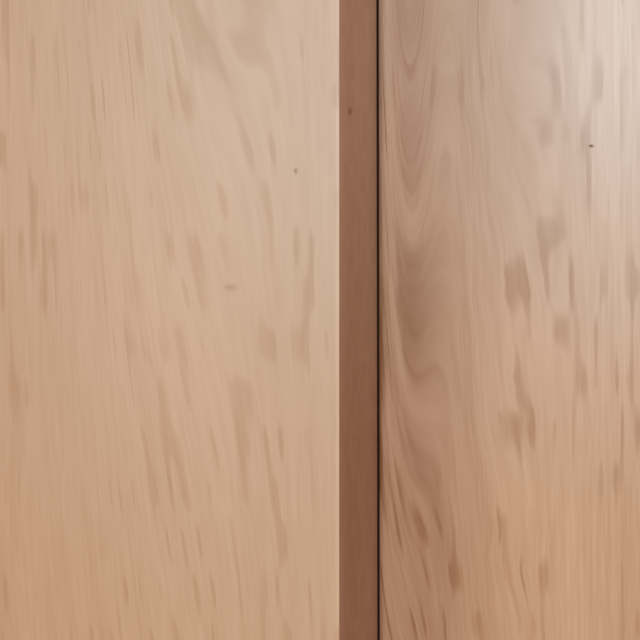
Reproduce this texture procedurally as a Shadertoy shader.

```glsl
// Two pale oak panels separated by a shaded brown edge and a thin dark gap.
#define EDGE_X 0.530
#define GAP_X 0.5915
#define GAP_HALF 0.0016
#define LEFT_GRAIN 0.050
#define RIGHT_GRAIN 0.085
#define PORE_DEPTH 0.085
#define FIBRE_DENSITY 210.0
#define STAIN_DEPTH 0.17

float hash(vec2 p) {
    vec3 q = fract(vec3(p.xyx) * 0.1031);
    q += dot(q, q.yzx + 33.33);
    return fract((q.x + q.y) * q.z);
}

float noise(vec2 p) {
    vec2 i = floor(p), f = fract(p);
    f = f * f * (3.0 - 2.0 * f);
    return mix(mix(hash(i), hash(i + vec2(1, 0)), f.x),
               mix(hash(i + vec2(0, 1)), hash(i + vec2(1, 1)), f.x), f.y);
}

float fbm(vec2 p) {
    float sum = 0.0, amp = 0.5;
    for (int i = 0; i < 4; i++) {
        sum += amp * noise(p);
        p = p * 2.03 + 17.3;
        amp *= 0.5;
    }
    return sum / 0.9375;
}

float bell(float x, float centre, float width) {
    float d = (x - centre) / width;
    return exp(-d * d);
}

// Signed brightness of long fibres, centred on zero
float fibres(vec2 p) {
    float broad = fbm(p * vec2(32.0, 2.6)) - 0.5;
    float fine = noise(p * vec2(FIBRE_DENSITY, 9.0)) - 0.5;
    float hair = noise(p * vec2(FIBRE_DENSITY * 1.9, 24.0) + 51.0) - 0.5;
    return 0.65 * broad + 0.38 * fine + 0.30 * hair;
}

// Short dark dashes gathered in patches
float pores(vec2 p) {
    float dash = smoothstep(0.60, 0.92, noise(p * vec2(125.0, 13.0) + 7.0));
    return dash * smoothstep(0.32, 0.68, fbm(p * vec2(13.0, 3.0) + 29.0));
}

float speck(vec2 p, vec2 centre, vec2 size) {
    vec2 d = (p - centre) / size;
    return exp(-dot(d, d));
}

vec3 leftPanel(vec2 p) {
    vec3 low = mix(vec3(0.755, 0.600, 0.475), vec3(0.775, 0.635, 0.515), p.x / EDGE_X);
    vec3 high = mix(vec3(0.775, 0.645, 0.535), vec3(0.810, 0.715, 0.635), p.x / EDGE_X);
    vec3 col = mix(low, high, smoothstep(-0.05, 1.0, p.y));
    col += 0.025 * bell(p.x, 0.30, 0.18) * bell(p.y, 0.55, 0.4);

    // Slanted grain, straightening toward both sides
    vec2 g = p;
    g.x += 0.16 * p.y * bell(p.x, 0.26, 0.17);
    g.x += 0.012 * (fbm(p * vec2(5.0, 4.0)) - 0.5);
    col += LEFT_GRAIN * fibres(g) * vec3(0.9, 1.0, 1.05);
    col -= PORE_DEPTH * 0.55 * pores(g) * vec3(0.8, 1.0, 1.05);

    col -= 0.16 * speck(p, vec2(0.462, 0.733), vec2(0.0025, 0.004));
    col -= 0.07 * speck(p, vec2(0.360, 0.551), vec2(0.009, 0.005));
    return col + 0.035 * bell(p.x, EDGE_X - 0.002, 0.003);
}

vec3 rightPanel(vec2 p) {
    float across = smoothstep(GAP_X, 1.0, p.x);
    vec3 low = mix(vec3(0.665, 0.500, 0.390), vec3(0.765, 0.605, 0.480), smoothstep(0.0, 0.6, across));
    vec3 high = mix(vec3(0.705, 0.575, 0.485), vec3(0.830, 0.760, 0.710), across);
    vec3 col = mix(low, high, smoothstep(0.05, 1.0, p.y));
    col += 0.045 * speck(p, vec2(0.97, 0.93), vec2(0.14, 0.22));
    col += 0.020 * bell(p.x, 0.80, 0.12) * bell(p.y, 0.5, 0.35);

    // Wavy heart grain in the middle, upright grain at the right
    vec2 g = p;
    float heart = bell(p.x, 0.77, 0.085);
    g.x += heart * (0.10 * p.y + 0.030 * (fbm(p * vec2(9.0, 8.0)) - 0.5));
    g.x += 0.22 * p.y * bell(p.x, 0.63, 0.055);
    g += vec2(3.7, 1.9);
    col += RIGHT_GRAIN * fibres(g) * vec3(0.9, 1.0, 1.0);
    col -= PORE_DEPTH * pores(g) * vec3(0.9, 1.0, 1.0);

    // Dark streaked stain beside the gap
    float reach = smoothstep(0.15, 0.0, p.x - GAP_X);
    float height = 0.25 + 0.75 * bell(p.y, 0.40, 0.30);
    float streaks = smoothstep(0.30, 0.75, fbm(g * vec2(34.0, 5.0) + 11.0));
    col -= STAIN_DEPTH * reach * height * streaks * vec3(0.95, 1.0, 0.95);

    col -= 0.32 * speck(p, vec2(0.924, 0.772), vec2(0.0035, 0.0022));
    return col - 0.10 * smoothstep(0.012, 0.0, p.x - GAP_X);
}

vec3 boardEdge(vec2 p) {
    vec3 col = mix(vec3(0.515, 0.350, 0.260), vec3(0.575, 0.415, 0.325), smoothstep(0.15, 1.0, p.y));
    col += 0.022 * (noise(p * vec2(230.0, 45.0)) - 0.5) + 0.03 * (fbm(p * vec2(40.0, 3.0)) - 0.5);
    col += 0.025 * bell(p.x, EDGE_X, 0.008);
    return col - 0.10 * speck(p, vec2(0.547, 0.826), vec2(0.003, 0.005));
}

void mainImage(out vec4 fragColor, in vec2 fragCoord) {
    vec2 p = fragCoord / iResolution.xy;
    float soft = max(1.0 / iResolution.x, 0.0012);
    float gapX = GAP_X - 0.0015 * p.y;

    vec3 col = mix(leftPanel(p), boardEdge(p), smoothstep(-soft, soft, p.x - EDGE_X));
    col = mix(col, rightPanel(p), smoothstep(-soft, soft, p.x - gapX));

    // Gap line with a narrow contact shadow
    float d = abs(p.x - gapX);
    col *= 1.0 - 0.22 * exp(-d / 0.004);
    col = mix(col, vec3(0.14, 0.08, 0.06), 1.0 - smoothstep(GAP_HALF - soft, GAP_HALF + soft, d));
    fragColor = vec4(clamp(col, 0.0, 1.0), 1.0);
}
```
